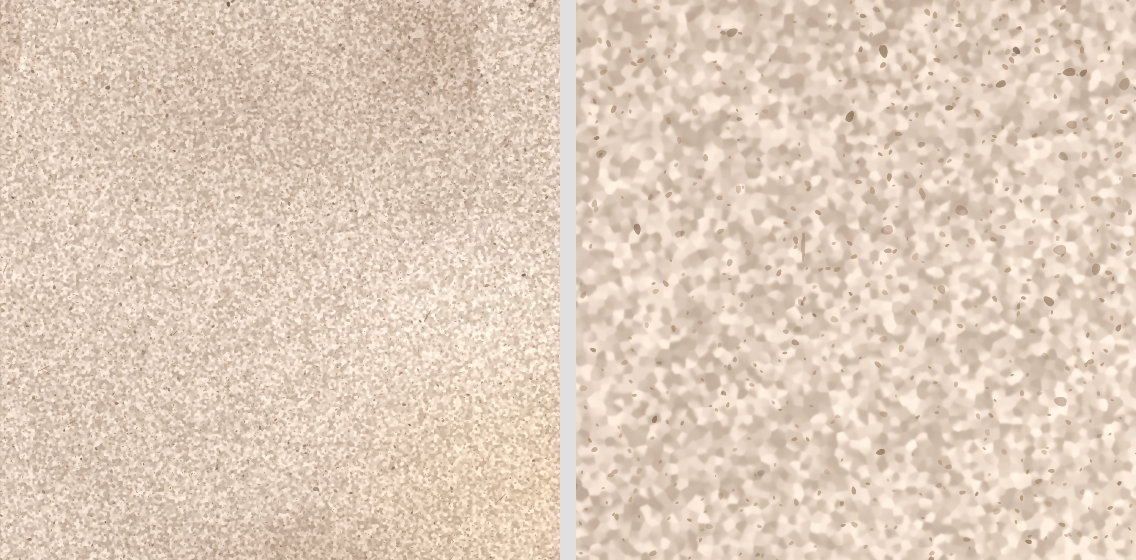
Left: the whole. Right: its middle third, enlarged.
Write a Shadertoy shader that draws this texture.

```glsl
const vec3 STONE = vec3(0.884, 0.809, 0.745);
const vec3 STAIN = vec3(0.100, 0.118, 0.128);
const vec3 WARM_SHIFT = vec3(0.012, -0.006, -0.045);
const vec3 FLECK_TAN = vec3(0.64, 0.53, 0.41);
const vec3 FLECK_BROWN = vec3(0.50, 0.39, 0.29);
const vec3 FLECK_DARK = vec3(0.33, 0.24, 0.17);
const float GRAIN_CELLS = 205.0;
const float GRAIN_CONTRAST = 0.27;
const float GRAIN_SOFTNESS = 5.5;
const float SMALL_CELLS = 125.0;
const float MEDIUM_CELLS = 62.0;
const float LARGE_CELLS = 17.0;
const float SCRATCH_CELLS = 7.0;

vec3 hash3(vec2 p) {
    vec3 q = fract(p.xyx * vec3(0.1031, 0.1030, 0.0973));
    q += dot(q, q.yxz + 33.33);
    return fract((q.xxy + q.yzz) * q.zyx);
}

// Smoothed cellular noise: every cell has its own tone
float cellGrain(vec2 p) {
    vec2 cell = floor(p);
    float tone = 0.0, total = 0.0;
    for (int y = -1; y <= 1; y++)
    for (int x = -1; x <= 1; x++) {
        vec2 id = cell + vec2(x, y);
        vec3 rnd = hash3(id);
        vec2 d = p - id - rnd.xy;
        float weight = exp(-GRAIN_SOFTNESS * dot(d, d));
        tone += weight * rnd.z;
        total += weight;
    }
    return tone / total;
}

// Scattered, turned ellipses; size holds smallest and largest radius in cells
float flecks(vec2 uv, float cells, float share, vec2 size, float stretch, float seed) {
    vec2 p = uv * cells;
    vec2 cell = floor(p);
    float blur = 0.7 * cells / min(iResolution.x, iResolution.y);
    float cover = 0.0;
    for (int y = -1; y <= 1; y++)
    for (int x = -1; x <= 1; x++) {
        vec2 id = cell + vec2(x, y);
        vec3 place = hash3(id + seed);
        vec3 form = hash3(id + seed + 71.7);
        if (place.z > share) continue;
        vec2 d = p - id - place.xy;
        float angle = 6.2832 * form.x;
        vec2 axis = vec2(cos(angle), sin(angle));
        d = vec2(dot(d, axis), dot(d, vec2(-axis.y, axis.x)));
        d.y *= mix(1.0, stretch, 0.4 + 0.6 * form.y);
        d.x += 0.25 * abs(d.y);
        float radius = mix(size.x, size.y, form.z * form.z);
        float shape = 1.0 - smoothstep(-blur, blur, length(d) - radius);
        cover = max(cover, shape * mix(0.45, 1.0, form.y));
    }
    return cover;
}

// Cloudy tone from layered, warped sines
float clouds(vec2 p) {
    float sum = 0.0, gain = 0.5;
    for (int i = 0; i < 5; i++) {
        p += 0.6 * sin(p.yx * 1.3 + float(i));
        sum += gain * sin(p.x) * sin(p.y + 0.7);
        p = mat2(1.5, 1.1, -1.1, 1.5) * p + 2.3;
        gain *= 0.55;
    }
    return sum;
}

float blot(vec2 uv, vec2 centre, vec2 spread) {
    vec2 d = (uv - centre) / spread;
    return exp(-dot(d, d));
}

void mainImage(out vec4 fragColor, in vec2 fragCoord) {
    vec2 uv = fragCoord / iResolution.xy;
    float cloud = clouds(uv * 5.0);

    // Broad stains and pale areas
    float stain = 0.65 * blot(uv, vec2(0.45, 0.80), vec2(0.24, 0.18));
    float patchEdge = 1.0 - smoothstep(0.845, 0.87, uv.x + 0.012 * cloud);
    stain += 0.75 * blot(uv, vec2(0.80, 0.92), vec2(0.16, 0.14)) * patchEdge;
    stain += 0.75 * blot(uv, vec2(0.56, 0.01), vec2(0.18, 0.06));
    stain -= 0.35 * blot(uv, vec2(0.80, 0.46), vec2(0.28, 0.20));
    stain += 0.28 * cloud;

    // Faint plaster seams
    float rise = uv.y - 0.605 - 0.16 * (uv.x - 0.70) - 0.004 * sin(uv.x * 60.0);
    float span = smoothstep(0.62, 0.76, uv.x) * (1.0 - smoothstep(0.89, 0.93, uv.x));
    stain += span * (0.35 * exp(-abs(rise) * 450.0) + 0.22 * smoothstep(-0.002, 0.003, rise) * exp(-abs(rise) * 16.0));
    float side = uv.x - 0.038 - 0.05 * (uv.y - 0.93);
    float corner = smoothstep(0.85, 0.88, uv.y);
    stain += corner * (0.5 * (1.0 - smoothstep(-0.003, 0.003, side)) - 0.3 * exp(-abs(side - 0.008) * 140.0));

    // Stone ground with fine grain
    float warmth = blot(uv, vec2(1.0, 0.12), vec2(0.34, 0.26));
    vec3 color = STONE - STAIN * stain + WARM_SHIFT * warmth;
    float grain = cellGrain(uv * GRAIN_CELLS) - 0.5;
    color += GRAIN_CONTRAST * grain * vec3(0.95, 1.0, 1.04);

    // Mineral flecks, from fine to coarse
    float density = 1.0 + 0.5 * cloud + 0.35 * stain;
    color = mix(color, FLECK_TAN, 0.75 * flecks(uv, SMALL_CELLS, 0.32 * density, vec2(0.12, 0.31), 1.8, 11.0));
    color = mix(color, FLECK_BROWN, 0.72 * flecks(uv, MEDIUM_CELLS, 0.16 * density, vec2(0.08, 0.25), 1.7, 37.0));
    color = mix(color, FLECK_DARK, 0.80 * flecks(uv, LARGE_CELLS, 0.12, vec2(0.03, 0.10), 1.6, 53.0));
    color = mix(color, FLECK_BROWN, 0.60 * flecks(uv, SCRATCH_CELLS, 0.18, vec2(0.05, 0.12), 14.0, 97.0));

    fragColor = vec4(clamp(color, 0.0, 1.0), 1.0);
}
```
